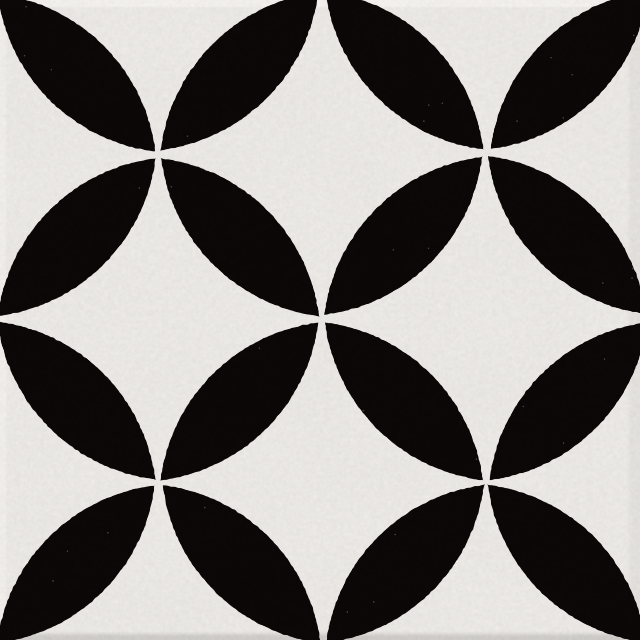
This pattern is drawn by a three.js fragment shader. Its source:

```glsl
// Ceramic tile with a four by four lattice of black petals on grainy off-white.
varying vec2 vUv;

const vec3 GLAZE = vec3(0.912, 0.902, 0.892);
const vec3 INK = vec3(0.045, 0.029, 0.027);
const vec2 LATTICE_CENTRE = vec2(0.504, 0.503);
const vec2 PITCH = vec2(0.2559, 0.2572);
const float HALF_CHORD = 0.1742;  // petal centre to tip
const float HALF_WIDTH = 0.0598;  // petal centre to side

vec2 hash2(vec2 p) {
  vec2 q = vec2(dot(p, vec2(127.1, 311.7)), dot(p, vec2(269.5, 183.3)));
  return fract(sin(q) * 43758.5);
}

// Gradient noise, roughly -0.7 to 0.7
float gradientDot(vec2 corner, vec2 offset) {
  return dot(hash2(corner) * 2.0 - 1.0, offset);
}

float gradientNoise(vec2 p) {
  vec2 i = floor(p);
  vec2 f = fract(p);
  vec2 u = f * f * f * (f * (f * 6.0 - 15.0) + 10.0);
  vec2 e = vec2(1.0, 0.0);
  float low = mix(gradientDot(i, f), gradientDot(i + e.xy, f - e.xy), u.x);
  float high = mix(gradientDot(i + e.yx, f - e.yx), gradientDot(i + e.xx, f - e.xx), u.x);
  return mix(low, high, u.y);
}

// Lens of two equal arcs, with its long axis along y
float lensDistance(vec2 p, float halfChord, float halfWidth) {
  float radius = (halfChord * halfChord + halfWidth * halfWidth) / (2.0 * halfWidth);
  return length(vec2(abs(p.x) + radius - halfWidth, p.y)) - radius;
}

// One diagonal petal per cell, leaning the other way in each neighbour
float petalDistance(vec2 uv, vec2 pitch, float jitter) {
  vec2 grid = (uv - LATTICE_CENTRE) / pitch;
  vec2 cell = floor(grid);
  vec2 p = (fract(grid) - 0.5) * pitch;
  p += (hash2(cell + 7.0) - 0.5) * jitter;
  p.x *= 1.0 - 2.0 * mod(cell.x + cell.y, 2.0);
  vec2 axes = vec2(p.x - p.y, p.x + p.y) * 0.70711;
  return lensDistance(axes, HALF_CHORD, HALF_WIDTH);
}

// Sparse pinholes, one candidate per cell
float speckMask(vec2 uv, float count, float chance, float soft) {
  vec2 cell = floor(uv * count);
  vec2 centre = (cell + 0.2 + 0.6 * hash2(cell)) / count;
  float present = step(1.0 - chance, hash2(cell + 31.0).x);
  return present * (1.0 - smoothstep(0.0004, 0.0004 + soft, length(uv - centre)));
}

// Brightness change along the rounded rim of the tile
float rimShade(vec2 uv) {
  float bottom = 1.0 - smoothstep(0.004, 0.015, uv.y);
  float top = smoothstep(0.987, 0.991, uv.y);
  float left = 1.0 - smoothstep(0.007, 0.012, uv.x);
  float right = smoothstep(0.978, 0.988, uv.x);
  return 0.03 * top + 0.02 * left - 0.03 * right - 0.11 * bottom;
}

void main() {
  float soft = max(fwidth(vUv.x), 0.0016);

  // Fine surface texture
  float grain = 0.026 * gradientNoise(vUv * 190.0)
              + 0.018 * gradientNoise(vUv * 95.0 + 17.0)
              + 0.008 * gradientNoise(vUv * 9.0 + 5.0);
  vec3 ground = GLAZE + grain + rimShade(vUv);

  // Ink with faint pinholes
  float pinhole = speckMask(vUv, 40.0, 0.04, soft);
  vec3 ink = INK + 0.15 * grain + 0.22 * pinhole;

  // Petals with slightly ragged printed edges
  float ragged = 0.0016 * gradientNoise(vUv * 130.0 + 3.0);
  float d = petalDistance(vUv, PITCH, 0.005) + ragged;
  float coverage = 1.0 - smoothstep(-0.6 * soft, 0.6 * soft, d);

  gl_FragColor = vec4(mix(ground, ink, coverage), 1.0);
}
```
